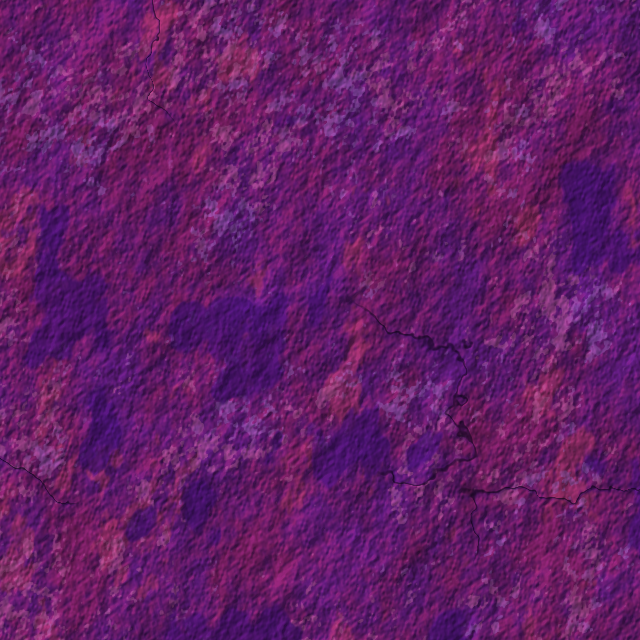
Give the GLSL for this texture, as a WebGL 1 fragment shader.

```glsl
precision highp float;
// Weathered purple rock: a rough fractal height field lit from the upper left,
// split by broken ledges and cracks, tinted from violet to crimson
// and dusted with pale mineral speckles, coral stains and indigo hollows.

uniform vec2 u_resolution;

const vec3 VIOLET = vec3(0.35, 0.10, 0.46);
const vec3 CRIMSON = vec3(0.44, 0.11, 0.36);
const vec3 INDIGO = vec3(0.24, 0.06, 0.40);
const vec3 LILAC = vec3(0.56, 0.35, 0.68);
const vec3 ROSE = vec3(0.66, 0.33, 0.56);
const vec3 CORAL = vec3(0.62, 0.20, 0.38);
const vec2 LIGHT = vec2(-0.7, 0.71);
const float RELIEF_STEP = 0.003;
const int MAX_OCTAVES = 6;

float hash(vec2 p) {
  vec3 q = fract(p.xyx * 0.1031);
  q += dot(q, q.yzx + 33.33);
  return fract((q.x + q.y) * q.z);
}

float noise(vec2 p) {
  vec2 cell = floor(p);
  vec2 f = p - cell;
  f = f * f * f * (f * (f * 6.0 - 15.0) + 10.0);
  float low = mix(hash(cell), hash(cell + vec2(1.0, 0.0)), f.x);
  float high = mix(hash(cell + vec2(0.0, 1.0)), hash(cell + vec2(1.0)), f.x);
  return mix(low, high, f.y);
}

// Fractal sum in 0..1; a larger gain gives a rougher result.
float fbm(vec2 p, int octaves, float gain) {
  float sum = 0.0;
  float total = 0.0;
  float weight = 1.0;
  for (int i = 0; i < MAX_OCTAVES; i++) {
    if (i >= octaves) break;
    sum += weight * noise(p);
    total += weight;
    weight *= gain;
    p = mat2(1.6, 1.2, -1.2, 1.6) * p + 17.3;
  }
  return sum / total;
}

// Stretches features along a steep diagonal.
vec2 lean(vec2 p, float stretch) {
  return vec2(p.x - 0.18 * p.y, p.y / stretch);
}

// Wandering field whose 0.5 contour is the edge of the rock plates.
float plateField(vec2 p) {
  vec2 q = p * 8.0;
  vec2 warp = vec2(fbm(q + 3.1, 5, 0.55), fbm(q + 41.7, 5, 0.55)) - 0.5;
  return noise(3.8 * (p + 0.17 * warp) + 8.6);
}

// Breaks the plate edges into separate stretches.
float edgeMask(vec2 p) {
  return smoothstep(0.42, 0.6, noise(p * 4.3 + 61.0));
}

float rockHeight(vec2 p) {
  float ledge = smoothstep(0.485, 0.515, plateField(p)) * edgeMask(p);
  return fbm(lean(p, 1.3) * 14.0 + 5.0, 5, 0.7) + 0.05 * ledge;
}

// Positive on faces turned to the light, negative on shaded ones.
float relief(vec2 p, vec2 light, float stepSize) {
  return (rockHeight(p) - rockHeight(p + light * stepSize)) * 22.0;
}

// Fine grains, gathered where the coverage is high.
float speckle(vec2 p, float scale, float coverage) {
  float grain = fbm(lean(p, 1.2) * scale, 3, 0.9);
  float threshold = mix(0.76, 0.45, coverage);
  return smoothstep(threshold, threshold + 0.16, grain);
}

void main() {
  vec2 p = gl_FragCoord.xy / u_resolution.y;
  float lit = clamp(relief(p, LIGHT, RELIEF_STEP), -1.5, 1.5);

  // Body colour: hue follows ragged stains and the light.
  float stain = fbm(lean(p, 1.4) * 10.0 + 23.0, 5, 0.8);
  float hue = clamp(0.5 + 2.6 * (stain - 0.5) + 0.28 * lit, 0.0, 1.0);
  float blotch = fbm(p * 9.0 + 71.0, 5, 0.7) - 0.5;
  float grain = noise(p * 230.0) - 0.5;
  float brightness = 0.96 + 0.21 * lit + 0.35 * blotch + 0.14 * grain;
  vec3 color = mix(VIOLET, CRIMSON, hue) * brightness;

  // Coral stains with ragged borders.
  float coral = smoothstep(0.63, 0.73, fbm(lean(p, 1.7) * 13.0 + 97.0, 5, 0.65));
  color = mix(color, CORAL * (0.95 + 0.2 * lit), 0.6 * coral);

  // Pale mineral dust, lilac in some areas and rose in others.
  float coverage = smoothstep(0.37, 0.7, fbm(lean(p, 1.4) * 8.0 + 131.0, 5, 0.7));
  float dust = speckle(p, 62.0, coverage);
  float pinkness = smoothstep(0.42, 0.58, fbm(p * 8.0 + 157.0, 5, 0.7));
  vec3 dustColor = mix(LILAC, ROSE, pinkness) * (0.95 + 0.18 * lit);
  color = mix(color, dustColor, 0.55 * dust);

  // Indigo hollows and the shadow under some ledges.
  float field = plateField(p);
  float edges = edgeMask(p);
  float hollow = smoothstep(0.69, 0.74, fbm(lean(p, 1.6) * 10.0 + 193.0, 5, 0.5));
  float shadow = smoothstep(0.45, 0.5, field) * (1.0 - smoothstep(0.5, 0.51, field));
  float shade = max(hollow, 0.6 * shadow * edges);
  color = mix(color, INDIGO * (1.0 + 0.2 * lit), 0.75 * shade);

  // Thin dark cracks along the plate edges.
  float crack = (1.0 - smoothstep(0.002, 0.013, abs(field - 0.5))) * edges;
  color *= 1.0 - 0.42 * crack;

  gl_FragColor = vec4(clamp(color, 0.0, 1.0), 1.0);
}
```
